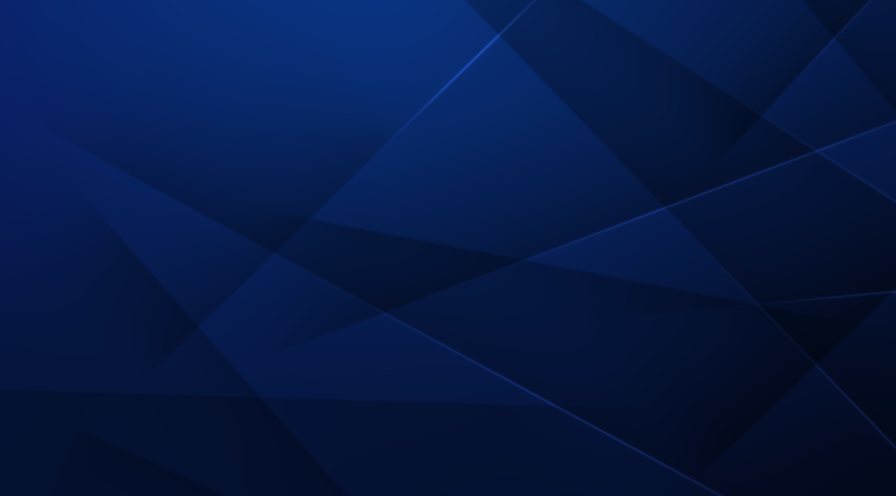
This background is drawn by a Shadertoy shader. Its source:

```glsl
// Dark blue abstract backdrop of overlapping translucent folds with glinting edges.

const vec3 NIGHT  = vec3(0.017, 0.070, 0.212);
const vec3 AZURE  = vec3(0.036, 0.200, 0.500);
const vec3 INDIGO = vec3(0.012, 0.004, 0.070);
const vec3 GLINT  = vec3(0.160, 0.240, 0.560);

// Soft light from the top, an indigo left rim and a dim lower right corner.
vec3 backdrop(vec2 p) {
    vec2 q = (p - vec2(0.72, 1.10)) / vec2(0.88, 0.61);
    vec3 col = mix(NIGHT, AZURE, exp(-dot(q, q)));
    col += INDIGO * exp(-3.0 * p.x) * smoothstep(0.1, 0.8, p.y);
    float corner = smoothstep(1.1, 1.9, p.x) * (1.0 - smoothstep(0.0, 0.7, p.y));
    float floorShade = 0.12 * (1.0 - smoothstep(0.0, 0.3, p.y));
    return col * (1.0 - 0.45 * corner) * (1.0 - floorShade);
}

// Fold along a-b: shadow on its left (right if reach < 0), light on the other side.
// glint = (position along the edge, strength).
vec3 fold(vec3 col, vec2 p, vec2 a, vec2 b, float reach, float dark, vec2 glint) {
    vec2 ab = b - a;
    vec2 ap = p - a;
    float along = dot(ap, ab) / dot(ab, ab);
    float dist = (ab.x * ap.y - ab.y * ap.x) / length(ab) * sign(reach);
    float fade = smoothstep(0.0, 0.25, along) * (1.0 - smoothstep(1.0, 1.3, along));
    float falloff = exp(-abs(dist) / abs(reach));
    float blur = max(0.004, 1.0 / iResolution.y);
    float shadowSide = smoothstep(-blur, blur, dist);
    col *= 1.0 + fade * falloff * dark * mix(0.3, -1.0, shadowSide);

    // Thin highlight with a faint halo
    float t = (along - glint.x) / 0.28;
    float line = exp(-pow(dist / 0.0026, 2.0)) + 0.06 * exp(-abs(dist) / 0.010);
    return col + GLINT * glint.y * line * exp(-t * t);
}

void mainImage(out vec4 fragColor, in vec2 fragCoord) {
    vec2 p = fragCoord / iResolution.y;
    p.x *= 1.803 * iResolution.y / iResolution.x;
    vec2 plain = vec2(0.0);
    vec3 col = backdrop(p);

    // Long folds crossing the canvas
    col = fold(col, p, vec2(0.258, 0.204), vec2(0.720, 0.653), 0.14, 0.18, vec2(1.52, 0.50));
    col = fold(col, p, vec2(0.000, 0.789), vec2(1.452, 0.000), 0.13, 0.20, vec2(0.80, 0.33));
    col = fold(col, p, vec2(0.468, 0.255), vec2(1.800, 0.754), 0.14, 0.24, vec2(0.75, 0.36));
    col = fold(col, p, vec2(0.745, 1.200), vec2(1.800, 0.100), 0.20, 0.21, vec2(1.00, 0.25));
    col = fold(col, p, vec2(0.140, 0.637), vec2(0.698, 0.000), -0.13, 0.20, plain);

    // Dark wedge in the middle
    col = fold(col, p, vec2(0.468, 0.588), vec2(1.522, 0.386), -0.11, 0.22, plain);
    col = fold(col, p, vec2(1.171, 0.354), vec2(1.800, 0.412), 0.06, 0.09, vec2(0.98, 0.36));

    // Upper right facets
    col = fold(col, p, vec2(0.860, 1.200), vec2(1.800, 0.595), -0.15, 0.20, vec2(1.00, 0.18));
    col = fold(col, p, vec2(1.430, 0.658), vec2(1.752, 1.000), 0.12, 0.27, vec2(0.85, 0.20));
    col = fold(col, p, vec2(1.450, 1.200), vec2(1.800, 0.778), 0.10, 0.22, plain);

    // Lower facets
    col = fold(col, p, vec2(1.382, 0.016), vec2(1.800, 0.415), 0.15, 0.30, plain);
    col = fold(col, p, vec2(-0.20, 0.221), vec2(1.000, 0.184), -0.13, 0.17, plain);
    col = fold(col, p, vec2(0.130, 0.148), vec2(0.445, 0.005), -0.11, 0.16, plain);

    fragColor = vec4(clamp(col, 0.0, 1.0), 1.0);
}
```
